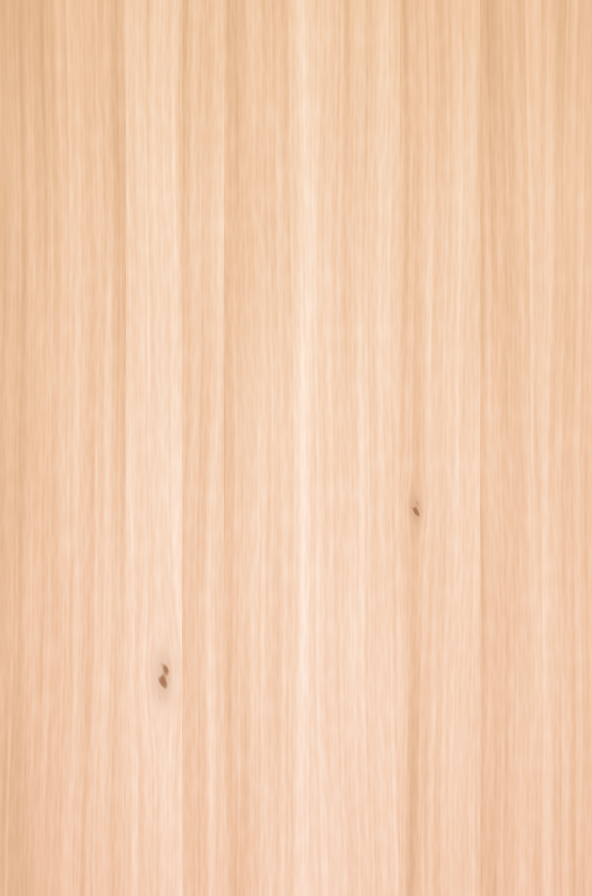
Give the GLSL for this texture, as a Shadertoy shader.

```glsl
const vec3 DARK_WOOD = vec3(0.86, 0.68, 0.52);
const vec3 MID_WOOD = vec3(0.94, 0.78, 0.65);
const vec3 PALE_WOOD = vec3(0.985, 0.895, 0.82);
const vec3 KNOT_BROWN = vec3(0.62, 0.40, 0.26);
const float MID_LEVEL = 0.465;
const float BASE_LEVEL = 0.78;
const vec2 LIGHT_CENTRE = vec2(0.5, 0.4);
const vec2 LIGHT_FALLOFF = vec2(1.1, 0.62);
const float SEAM_SOFTNESS = 0.002;
const float STREAK_AMOUNT = 0.036;
const float FIBRE_AMOUNT = 0.20;
const float PORE_AMOUNT = 0.20;
const vec2 FIBRE_CELLS = vec2(75.0, 2.5);
const vec2 PORE_CELLS = vec2(165.0, 22.0);
const vec2 KNOT_SIZE = vec2(0.010, 0.024);
const vec2 KNOT_REACH = vec2(0.035, 0.09);

// Boards: left edge, tone, slope of tone across the board
const int BOARDS = 8;
const vec3 boards[BOARDS] = vec3[BOARDS](
    vec3(-0.01, -0.07, 0.10), vec3(0.212, 0.06, -0.06),
    vec3(0.308, -0.07, 0.04), vec3(0.378, -0.06, 0.16),
    vec3(0.530, -0.01, -0.04), vec3(0.675, -0.03, 0.16),
    vec3(0.811, -0.12, 0.10), vec3(0.915, -0.02, 0.02));

// Broad streaks: position, half width, change of tone
const int BANDS = 8;
const vec3 bands[BANDS] = vec3[BANDS](
    vec3(0.020, 0.025, -0.12), vec3(0.200, 0.012, -0.20),
    vec3(0.322, 0.016, -0.08), vec3(0.390, 0.011, -0.22),
    vec3(0.515, 0.012, 0.24), vec3(0.692, 0.014, -0.26),
    vec3(0.822, 0.014, -0.12), vec3(0.897, 0.012, 0.17));

const int KNOTS = 2;
const vec3 knots[KNOTS] = vec3[KNOTS](
    vec3(0.275, 0.368, 1.0), vec3(0.702, 0.654, 0.65));

vec2 hash2(vec2 p) {
    vec3 q = fract(p.xyx * vec3(0.1031, 0.1030, 0.0973));
    q += dot(q, q.yzx + 33.33);
    return fract((q.xx + q.yz) * q.zy);
}

// Distance to the nearest scattered point
float cellular(vec2 p) {
    vec2 cell = floor(p), f = fract(p);
    float nearest = 4.0;
    for (int j = -1; j <= 1; j++)
    for (int i = -1; i <= 1; i++) {
        vec2 offset = vec2(i, j);
        vec2 d = offset + hash2(cell + offset + 57.0) - f;
        nearest = min(nearest, dot(d, d));
    }
    return sqrt(nearest);
}

// Growth lines: layered sines, each drifting slowly along the board
float growthLines(vec2 p, float seed) {
    float sum = 0.0, freq = 24.0;
    for (int i = 0; i < 8; i++) {
        float k = float(i) * 2.1 + seed;
        float drift = 1.3 * sin(p.y * 1.4 + k) + 0.6 * sin(p.y * 4.3 + k * 1.7);
        float uneven = 1.8 * sin(p.x * freq * 0.37 + k * 2.3);
        sum += sin(p.x * freq + drift + uneven + k * 3.0);
        freq *= 1.58;
    }
    return sum;
}

vec3 woodColour(float level) {
    vec3 lower = mix(DARK_WOOD, MID_WOOD, level / MID_LEVEL);
    vec3 upper = mix(MID_WOOD, PALE_WOOD, (level - MID_LEVEL) / (1.0 - MID_LEVEL));
    return level < MID_LEVEL ? lower : upper;
}

void mainImage(out vec4 fragColor, in vec2 fragCoord) {
    vec2 uv = fragCoord / iResolution.xy;
    vec2 p = fragCoord / iResolution.x;

    // Boards
    float tone = 0.0, board = 0.0;
    for (int i = 0; i < BOARDS; i++) {
        float left = boards[i].x;
        float right = i + 1 < BOARDS ? boards[i + 1].x : 1.01;
        float mask = smoothstep(left - SEAM_SOFTNESS, left + SEAM_SOFTNESS, p.x)
                   - smoothstep(right - SEAM_SOFTNESS, right + SEAM_SOFTNESS, p.x);
        tone += mask * (boards[i].y + boards[i].z * ((p.x - left) / (right - left) - 0.5));
        board += step(left, p.x);
    }

    // Grain bends gently along each board and spreads around knots
    vec2 g = p;
    g.x += 0.008 * sin(p.y * 2.2 + board * 2.4) + 0.0015 * sin(p.y * 9.0 + board);
    for (int i = 0; i < KNOTS; i++) {
        vec2 d = p - knots[i].xy;
        vec2 e = d / (KNOT_REACH * knots[i].z);
        g.x -= 0.6 * d.x * exp(-dot(e, e));
    }

    // Broad streaks
    for (int i = 0; i < BANDS; i++) {
        float k = float(i) * 1.9;
        float wander = 0.006 * sin(p.y * 3.1 + k) + 0.002 * sin(p.y * 8.3 + k);
        float d = (p.x + wander - bands[i].x) / bands[i].y;
        tone += bands[i].z * exp(-d * d) * (0.75 + 0.25 * sin(p.y * 4.0 + k * 2.0));
    }

    // Light falloff, grain and pores, softer toward the rim
    vec2 fromLight = uv - LIGHT_CENTRE;
    float falloff = dot(LIGHT_FALLOFF, fromLight * fromLight);
    float sharpness = mix(1.0, 0.6, smoothstep(0.15, 0.45, falloff));
    float fibre = cellular(g * FIBRE_CELLS + board * 7.0) - 0.45;
    float pore = cellular(g * PORE_CELLS + board * 13.0) - 0.45;
    float level = BASE_LEVEL - falloff + tone
                + STREAK_AMOUNT * growthLines(g, board * 5.3)
                + FIBRE_AMOUNT * fibre + PORE_AMOUNT * sharpness * pore;
    vec3 colour = woodColour(clamp(level, -0.15, 1.1));
    colour += vec3(0.004, -0.008, 0.014) * (0.6 - uv.y);

    // Knots
    for (int i = 0; i < KNOTS; i++) {
        vec2 d = (p - knots[i].xy) / (KNOT_SIZE * knots[i].z);
        float ragged = length(d) + 0.9 * pore + 0.35 * sin(d.y * 5.0 + d.x * 2.0);
        colour = mix(colour, KNOT_BROWN, 0.25 * exp(-0.4 * dot(d, d)));
        colour = mix(colour, KNOT_BROWN, 0.75 * smoothstep(0.9, 0.2, ragged));
    }

    fragColor = vec4(clamp(colour, 0.0, 1.0), 1.0);
}
```
